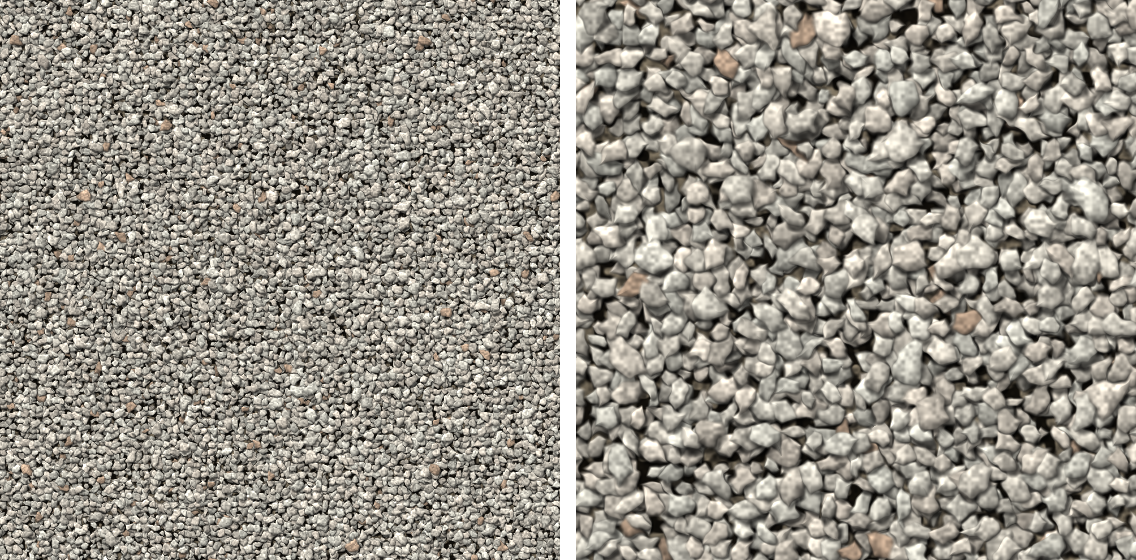
Left: the whole. Right: its middle third, enlarged.
This texture is drawn by a three.js fragment shader. Its source:

```glsl
// Fine crushed gravel: three layers of rough polygonal stones on dark gritty soil.
// Each layer scatters stones on a jittered grid and paints them in order, with
// cast shadows, facet lighting from above, varied tints and mineral speckle.

varying vec2 vUv;

const vec3 SOIL_COLOR = vec3(0.060, 0.050, 0.034);
const vec3 GRIT_COLOR = vec3(0.400, 0.365, 0.305);
const vec3 GREY_STONE = vec3(0.705, 0.700, 0.660);
const vec3 WARM_STONE = vec3(0.725, 0.690, 0.640);
const vec3 RUST_STONE = vec3(0.640, 0.550, 0.470);
const vec2 LIGHT_DIR = vec2(-0.45, 0.89);
const float TONE_SPREAD = 0.26;    // brightness range between stones
const float FACET_LIGHT = 0.31;    // contrast of lit and shaded sides
const float RIM_DARKNESS = 0.34;
const float SHADOW_STRENGTH = 0.58;
const float SPECKLE = 0.62;
const float ROUGHNESS = 0.0034;    // outline wobble in canvas units
const float EDGE_WIDTH = 0.0012;   // edge softness in canvas units
const float RUST_SHARE = 0.02;
const float FACETS = 6.0;
const float TAU = 6.28319;

float hash(vec2 p) {
  return fract(sin(dot(p, vec2(127.1, 311.7))) * 43758.5453);
}

vec2 hash2(vec2 p) {
  return vec2(hash(p), hash(p + 37.3));
}

float valueNoise(vec2 p) {
  vec2 i = floor(p);
  vec2 f = fract(p);
  f = f * f * (3.0 - 2.0 * f);
  float low = mix(hash(i), hash(i + vec2(1.0, 0.0)), f.x);
  float high = mix(hash(i + vec2(0.0, 1.0)), hash(i + 1.0), f.x);
  return mix(low, high, f.y);
}

vec2 rotate(vec2 p, float angle) {
  float c = cos(angle);
  float s = sin(angle);
  return vec2(c * p.x + s * p.y, c * p.y - s * p.x);
}

// Rounded polygon: x is 0 at the centre and 1 at the rim, yz is the slope.
vec3 stoneShape(vec2 p, vec2 id) {
  float total = 0.0;
  vec2 slope = vec2(0.0);
  for (float k = 0.0; k < FACETS; k++) {
    vec2 rnd = hash2(id + k * 5.17);
    float angle = (k + 0.85 * rnd.x) * TAU / FACETS;
    vec2 side = vec2(cos(angle), sin(angle)) / (0.74 + 0.46 * rnd.y);
    float reach = max(dot(p, side), 0.0);
    float r2 = reach * reach;
    float r4 = r2 * r2;
    total += r4 * r4 * r4;
    slope += side * r4 * r4 * r2 * reach;
  }
  return vec3(pow(total, 1.0 / 12.0), slope / max(length(slope), 1e-6));
}

vec3 stoneColor(vec2 id) {
  vec3 tint = mix(GREY_STONE, WARM_STONE, hash(id + 11.7));
  tint = mix(tint, RUST_STONE, step(hash(id + 23.9), RUST_SHARE));
  return tint * (1.0 + TONE_SPREAD * (hash(id + 31.1) - 0.5));
}

// Paints one grid of stones over the colour below it.
vec3 paintLayer(vec3 color, vec2 uv, float count, float share, float radius,
                float gain, float speckle, float seed) {
  vec2 p = uv * count;
  vec2 cell = floor(p);
  for (float y = -1.0; y <= 1.0; y++) {
    for (float x = -1.0; x <= 1.0; x++) {
      vec2 corner = cell + vec2(x, y);
      vec2 id = mod(corner, count) + seed;
      if (hash(id + 3.3) > share) continue;

      // Place, turn and stretch the stone
      vec2 center = corner + 0.17 + 0.66 * hash2(id);
      float size = radius * mix(0.72, 1.22, hash(id + 7.1));
      float turn = TAU * hash(id + 13.7);
      float stretch = mix(1.0, 1.36, hash(id + 17.3));
      vec2 squash = vec2(1.0 / stretch, stretch);
      vec2 offset = (p - center) / size;
      vec2 q = rotate(offset, turn) * squash;

      // Shadow falls away from the light
      vec2 s = rotate(offset + 0.28 * LIGHT_DIR, turn) * squash;
      color *= 1.0 - SHADOW_STRENGTH * (1.0 - smoothstep(0.75, 1.22, length(s)));
      if (dot(q, q) > 3.2) continue;

      // Facets, rim and a random tilt of the top face
      vec3 shape = stoneShape(q, id);
      vec2 light = rotate(LIGHT_DIR, turn);
      float flank = smoothstep(0.25, 0.90, shape.x);
      float lit = dot(shape.yz, light) * flank;
      float tilt = dot(q, hash2(id + 41.9) - 0.5);
      float shade = 1.04 + FACET_LIGHT * lit + 0.22 * tilt
                  - RIM_DARKNESS * pow(min(shape.x, 1.0), 6.0);
      vec3 face = stoneColor(id) * gain * shade * speckle;

      float soft = EDGE_WIDTH * count / size;
      float cover = 1.0 - smoothstep(1.0 - soft, 1.0 + soft, shape.x);
      color = mix(color, face, cover);
    }
  }
  return color;
}

void main() {
  // Mineral speckle, gritty soil and a wobble that roughens every outline
  float grain = 0.65 * valueNoise(vUv * 430.0) + 0.35 * valueNoise(vUv * 210.0 + 9.0);
  float speckle = 1.0 + SPECKLE * (grain - 0.5);
  float grit = smoothstep(0.42, 0.75, valueNoise(vUv * 190.0 + 51.0));
  vec3 color = mix(SOIL_COLOR, GRIT_COLOR, grit) * (0.5 + grain);
  vec2 wobble = vec2(valueNoise(vUv * 170.0 + 17.0), valueNoise(vUv * 170.0 + 83.0));
  vec2 uv = vUv + ROUGHNESS * (wobble - 0.5);

  color = paintLayer(color, uv, 94.0, 1.0, 0.53, 0.92, speckle, 0.0);
  color = paintLayer(color, uv, 75.0, 0.76, 0.51, 1.06, speckle, 130.0);
  color = paintLayer(color, uv, 48.0, 0.13, 0.43, 1.08, speckle, 270.0);
  gl_FragColor = vec4(clamp(color, 0.0, 1.0), 1.0);
}
```
